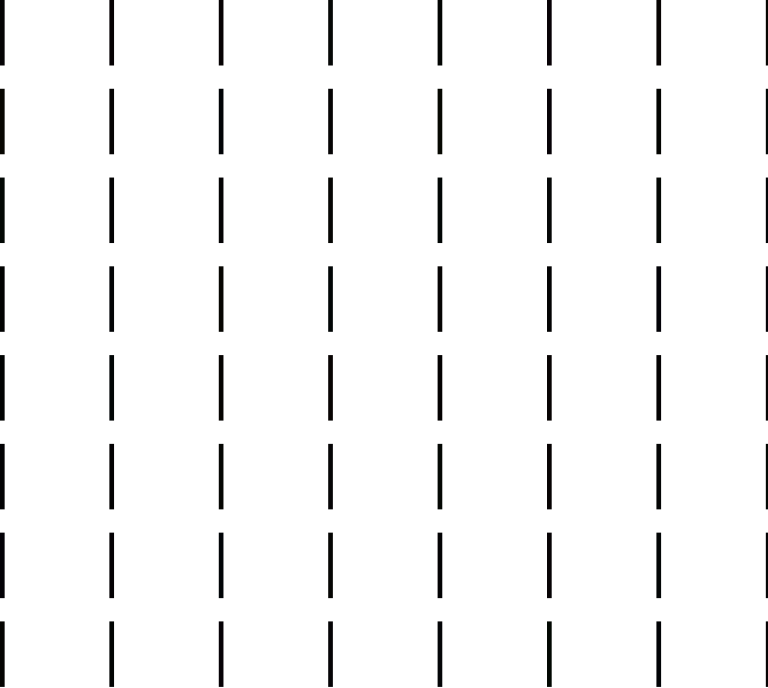
This pattern is drawn by a Shadertoy shader. Its source:

```glsl
// Draws a grid of thin upright black dashes on white, 8 across and 8 down.

// Lengths are fractions of the canvas width (x) and height (y).
const vec2 PITCH = vec2(0.14246, 0.12903);       // spacing between dash centres
const vec2 DASH_SIZE = vec2(0.0061, 0.0952);     // width and length of a dash
const vec2 FIRST_CENTRE = vec2(0.0030, 0.0476);  // top left dash, from the top left
const vec3 PAPER = vec3(1.0);
const vec3 INK = vec3(0.015);
const float TINT = 0.025;                        // faint colour drift between dashes

// Sine-free hash: one random colour per grid cell.
vec3 hash32(vec2 p) {
    vec3 q = fract(p.xyx * vec3(0.1031, 0.1030, 0.0973));
    q += dot(q, q.yxz + 33.33);
    return fract((q.xxy + q.yzz) * q.zyx);
}

// Antialiased coverage of a box centred on the origin.
float boxCoverage(vec2 p, vec2 size, vec2 pixel) {
    vec2 edge = (abs(p) - 0.5 * size) / pixel;
    vec2 cover = clamp(0.5 - edge, 0.0, 1.0);
    return cover.x * cover.y;
}

void mainImage(out vec4 fragColor, in vec2 fragCoord) {
    vec2 pixel = 1.0 / iResolution.xy;
    vec2 uv = fragCoord * pixel;
    uv.y = 1.0 - uv.y; // count rows from the top

    // Nearest dash and position relative to its centre
    vec2 offset = uv - FIRST_CENTRE;
    vec2 cell = floor(offset / PITCH + 0.5);
    vec2 local = offset - cell * PITCH;

    // Ink with a slight tint per dash
    vec3 ink = INK + TINT * (hash32(cell + 7.0) - 0.5);
    float dash = boxCoverage(local, DASH_SIZE, pixel);
    fragColor = vec4(mix(PAPER, max(ink, 0.0), dash), 1.0);
}
```
